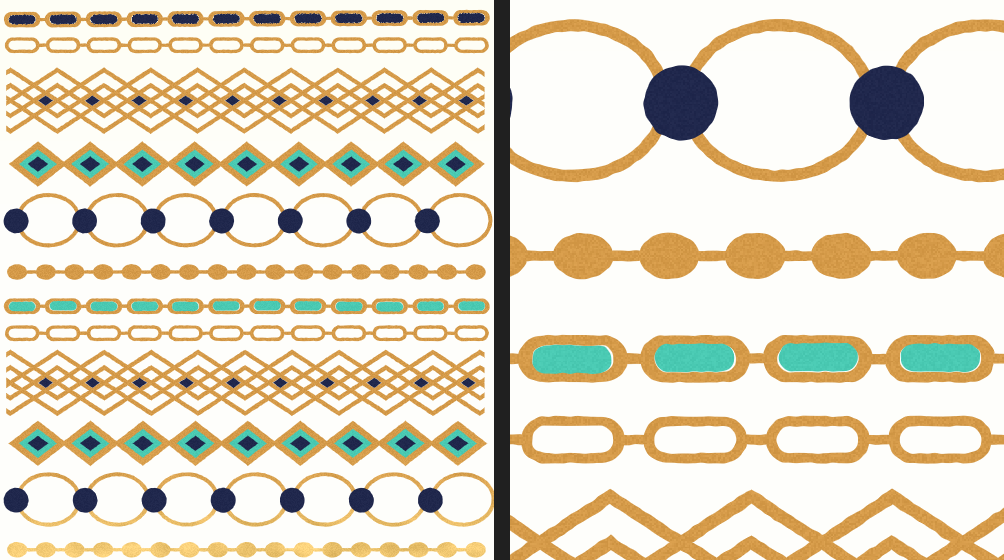
Left: the whole. Right: its middle third, enlarged.
A Shadertoy shader for this pattern:

```glsl
const vec3 PAPER = vec3(.995, .995, .985), GOLD = vec3(.835, .605, .285);
const vec3 NAVY = vec3(.125, .155, .30), TEAL = vec3(.29, .79, .70);

float hash(vec2 p) {
    p = fract(p * vec2(.1031, .1137));
    p += dot(p, p.yx + 33.3);
    return fract((p.x + p.y) * p.x * 7.3);
}

float noise(vec2 p) {
    vec2 i = floor(p), f = fract(p);
    f *= f * (3. - 2. * f);
    return mix(mix(hash(i), hash(i + vec2(1, 0)), f.x),
               mix(hash(i + vec2(0, 1)), hash(i + 1.), f.x), f.y);
}

// Index of the nearest of n copies
float copyIndex(float x, float first, float pitch, float n) {
    return clamp(round((x - first) / pitch), 0., n - 1.);
}

// Distance to the nearest multiple of a period
float fold(float x, float period) {
    return abs(mod(x + period * .5, period) - period * .5);
}

float capsule(vec2 p, float halfLength, float radius) {
    return length(vec2(max(abs(p.x) - halfLength, 0.), p.y)) - radius;
}

float rhombus(vec2 p, vec2 r) {
    return (dot(abs(p), 1. / r) - 1.) / length(1. / r);
}

float ellipse(vec2 p, vec2 r) {
    float k = length(p / r);
    return k * (k - 1.) / max(length(p / (r * r)), 1e-4);
}

float box(vec2 p, vec2 r) {
    vec2 d = abs(p) - r;
    return max(d.x, d.y);
}

// Overlapping zigzags whose apexes reach the given height
float lattice(vec2 p, float height, float period) {
    float slope = 42. / period, shift = (p.y + height) / slope;
    float cosine = inversesqrt(1. + slope * slope);
    float lines = min(fold(p.x - shift, period), fold(p.x + shift, period)) * slope;
    float envelope = abs(p.y) - height + slope * fold(p.x, period);
    return max(lines, envelope) * cosine - 2.9;
}

void mainImage(out vec4 fragColor, in vec2 fragCoord) {
    // The canvas is 768 units tall, measured downward
    float unit = 768. / iResolution.y;
    vec2 p = vec2(fragCoord.x, iResolution.y - fragCoord.y) * unit;
    vec2 w = p + .7 * (vec2(noise(p * .3), noise(p * .3 + 70.)) - .5);
    bool lower = p.y > 396.;
    float gold = 1e3, navy = 1e3, teal = 1e3;

    // Two chains of oval links, the first one filled
    for (int row = 0; row < 2; row++) {
        float y = row == 0 ? (lower ? 420. : 27. - .004 * w.x) : (lower ? 457. : 62.);
        float id = copyIndex(w.x, 30.5, 56., 12.);
        vec2 q = w - vec2(30.5 + 56. * id, y);
        float hole = capsule(q, 12.5, 6.2);
        float link = max(capsule(q, row == 0 ? 14.3 : 13., 10.7), -hole);
        float bar = max(box(w - vec2(338.5, y), vec2(308, 2.3)), -hole);
        gold = min(gold, min(link, bar));
        if (row == 0) {
            vec2 slip = vec2(hash(vec2(id, y)), hash(vec2(y, id))) - .5;
            float fill = capsule(q - slip * 1.4, 11.8, 6.4);
            if (lower) teal = fill; else navy = fill;
        }
    }

    // Woven lattice with small dark lozenges
    float period = lower ? 64.4 : 64.1;
    vec2 q = w - vec2(78.5, lower ? 525. : 138.);
    float weave = min(lattice(q, 42., period), lattice(q, 21., period));
    gold = min(gold, max(weave, abs(p.x - 336.5) - 328.));
    q.x = w.x - 62.5 - period * copyIndex(w.x, 62.5, period, 10.);
    navy = min(navy, rhombus(q, vec2(10, 7)));

    // Nested diamonds
    float pitch = lower ? 72. : 71.6;
    q = w - vec2(52. + pitch * copyIndex(w.x, 52., pitch, 9.), lower ? 608. : 225.);
    gold = min(gold, rhombus(q, vec2(40, 31)));
    teal = min(teal, rhombus(q, vec2(26, 20)));
    navy = min(navy, rhombus(q, vec2(14, 10.5)));
    gold = min(gold, box(w - vec2(338, lower ? 608. : 225.), vec2(290, 1.6)));

    // Oval rings joined by discs
    pitch = lower ? 94.7 : 94.;
    float ringY = lower ? 686. : 303.;
    q = w - vec2(66.5 + pitch * copyIndex(w.x, 66.5, pitch, 7.), ringY - 1.);
    gold = min(gold, abs(ellipse(q, vec2(42, 34.5))) - 2.7);
    q = w - vec2(22. + pitch * copyIndex(w.x, 22., pitch, 7.), ringY);
    navy = min(navy, length(q) - 17.);

    // Beads on a thread
    float beadY = lower ? 754. : 373.;
    q = w - vec2(23.5 + 39.3 * copyIndex(w.x, 23.5, 39.3, 17.), beadY);
    gold = min(gold, min(ellipse(q, vec2(13.8, 10.5)),
                         box(w - vec2(338, beadY), vec2(314, 2.3))));

    // Foil grain and a brighter sheen near the bottom
    float grain = hash(floor(p * 1.2)) - .5;
    float sheen = smoothstep(560., 760., p.y);
    vec3 foil = mix(GOLD, vec3(.94, .78, .44), sheen * sheen);
    foil += sheen * .14 * (noise(p * vec2(.035, .08)) - .5) + .06 * grain;

    // Layers from paper to inlay
    vec3 color = PAPER - vec3(0, 0, .025) * smoothstep(350., 0., p.y);
    color = mix(color, foil, clamp(.5 - gold / unit, 0., 1.));
    color = mix(color, TEAL + .04 * grain, clamp(.5 - teal / unit, 0., 1.));
    color = mix(color, NAVY + .03 * grain, clamp(.5 - navy / unit, 0., 1.));
    fragColor = vec4(color, 1);
}
```
